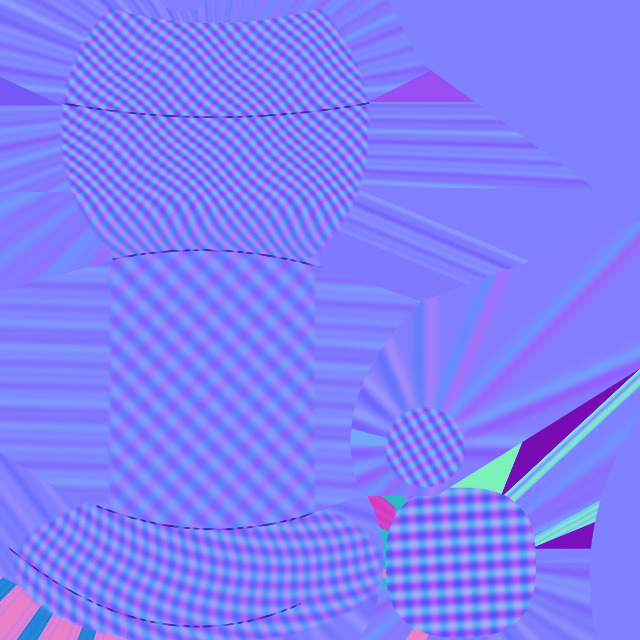
This texture map is drawn by a Shadertoy shader. Its source:

```glsl
// Tangent-space normal map of knitted garment panels laid out in UV space.
// Regions mix a surface slope (weave, stripes or fan) into one field, which
// is finally encoded as a normal colour.

const vec2 HEAD = vec2(0.336, 0.798), HEAD_SIZE = vec2(0.242, 0.26);
const vec2 HEM = vec2(0.31, 0.115), HEM_SIZE = vec2(0.29, 0.124);
const vec2 SMALL_DISC = vec2(0.664, 0.301), LARGE_DISC = vec2(0.72, 0.121);
const float SMALL_RADIUS = 0.062, LARGE_RADIUS = 0.117;
const float STRIPE_SLOPE = 0.24, HEAD_SLOPE = 0.24, PANEL_SLOPE = 0.12;
const vec2 VIOLET = vec2(-0.15, -2.3), GREEN = vec2(-0.05, 1.5);
const vec2 PINK = vec2(1.6, 0), TEAL = vec2(-1.8, 0.1);
const vec2 MAGENTA = vec2(1.6, -1.2), SEA_GREEN = vec2(-1.6, 1.1);

float inside(float d) {
  float e = 0.8 / iResolution.y;
  return smoothstep(-e, e, d);
}

float between(float x, float a, float b) { return inside(x - a) * inside(b - x); }

float bow(float x, float c, float k) { return k * (x - c) * (x - c); }

float ellipse(vec2 p, vec2 c, vec2 size) { return (1.0 - length((p - c) / size)) * size.y; }

// Irregular ridges from layered sines
float ridges(float t) {
  return 0.5 * sin(t) + 0.3 * sin(t * 2.3 + 1.0) + 0.25 * sin(t * 0.63 + 2.0);
}

vec2 fan(vec2 d, float count) {
  return vec2(-d.y, d.x) / max(length(d), 0.001) * ridges(atan(d.y, -d.x) * count) * STRIPE_SLOPE;
}

// Two crossed diagonal waves
vec2 weave(vec2 q) {
  float a = sin(q.x + q.y), b = sin(q.x - q.y);
  return vec2(a + b, a - b);
}

// One raised rib leaving the centre
vec2 rib(vec2 p, float angle, float width) {
  vec2 dir = vec2(cos(angle), sin(angle)), side = vec2(-dir.y, dir.x);
  float d = dot(p, side) / width;
  return side * d * exp(-d * d) * step(0.0, dot(p, dir));
}

float seam(float d, float x) {
  float dash = 0.55 + 0.45 * sin(x * 290.0 + 2.0 * sin(x * 83.0));
  return dash * (1.0 - smoothstep(0.0006, 0.0022, abs(d)));
}

void mainImage(out vec4 fragColor, in vec2 fragCoord) {
  vec2 p = fragCoord / iResolution.xy, n = vec2(0, 0.015);
  float x = p.x, y = p.y, cx = x - HEAD.x;

  // Shared borders
  float neck = 0.609 - bow(x, 0.3125, 0.75);
  float hemTop = 0.173 + bow(x, HEAD.x, 1.07);
  float shoulder = x < 0.176 ? 0.594 + 0.284 * (x - 0.176) : x < 0.501 ? neck
    : max(0.583 - 0.344 * (x - 0.501), 0.529 + 0.37 * (x - 0.658));
  float headLimit = max(1.375 - 0.72 * x, 2.12 - 1.85 * x);
  float smallLeft = 0.548 + bow(y, 0.31, 2.3);
  float smallBase = max(0.225, 0.238 + 0.626 * (x - 0.703));
  float largeLeft = 0.6 - bow(y, 0.124, 2.5);
  float largeRight = 0.921 + bow(y, 0.102, 1.25);

  // Fan round the upper panel
  vec2 f = fan(p - vec2(HEAD.x, 0.838), y < 0.7 ? 32.0 : 52.0);
  float level = (y - 0.84) * (1.23 - 0.4 * x), slant = y + 0.42 * x;
  vec2 low = vec2(0.09, 0.2) * ridges(slant * 190.0) * between(slant, 0.86, 0.94);
  low.y -= 0.06 * inside(0.86 - slant);
  if (x > 0.5 && y < 0.841) f = mix(low, vec2(0, 0.26 * ridges(level * 240.0)), inside(y - 0.706));
  f = mix(f, vec2(-0.08, -0.32), between(y, 0.835, 0.88 - 0.46 * x) * inside(0.1 - x));
  f = mix(f, vec2(0.23, -0.42), between(y, 0.841, 0.841 + 0.51 * (x - 0.577)));
  n = mix(n, f, inside(y - shoulder) * inside(headLimit - y));

  // Upper weave
  float drop = smoothstep(0.7, 0.61, y);
  vec2 q = vec2(cx, y + 0.006 * sin(cx * 34.0) * sin(y * 29.0) + 0.25 * cx * cx + drop * 0.025);
  vec2 knit = weave(q * vec2(268, 290)) * vec2(1, 1.0 - 0.6 * drop) * HEAD_SLOPE;
  float head = smoothstep(-0.004, 0.008, ellipse(p, HEAD, HEAD_SIZE));
  n = mix(n, knit, head * between(y, neck, 0.964 + bow(x, HEAD.x, 0.85)));
  n = mix(n, vec2(0), inside(ellipse(p, vec2(0.285, 1), vec2(0.035, 0.018))));

  // Middle panel between horizontal stripes
  float tilt = y + (x < 0.3 ? 0.03 : 0.06) * x;
  vec2 body = vec2(0, 0.03 + 0.2 * ridges(tilt * 155.0));
  float panel = smoothstep(0.166, 0.154, abs(x - 0.331));
  body = mix(body, weave(vec2(cx, y) * 142.0) * PANEL_SLOPE, panel);
  n = mix(n, body, between(y, hemTop, shoulder) * inside(smallLeft - x));

  // Curved hem and its outer fan
  vec2 hem = fan(p - vec2(0.24, 0.3), 38.0);
  if (x < 0.2 && y > 0.1) hem = vec2(0.16, 0.12) * ridges(108.0 * x + 81.0 * y);
  float hot = sin(atan(x - 0.24, 0.3 - y) * 26.0 + 1.0);
  vec2 vivid = mix(TEAL, PINK, smoothstep(-0.65, -0.45, hot)) * (0.75 + 0.25 * sin(hot * 9.0));
  hem = mix(hem, vivid, inside(0.1 - 0.5 * x - y));
  vec2 h = vec2((x - 0.31) / (1.3 - 1.8 * y), y - 1.1 * cx * cx);
  knit = 0.32 * sin(vec2(h.x * 320.0 + 2.0 * sin(h.y * 40.0), h.y * 230.0 + h.x * 60.0));
  hem = mix(hem, knit * vec2(1, 0.75), smoothstep(-0.003, 0.006, ellipse(p, HEM, HEM_SIZE)));
  n = mix(n, hem, inside(hemTop - y) * inside(largeLeft - x));

  // Small disc with evenly spaced ribs
  vec2 s = p - SMALL_DISC, web = vec2(0.03, -0.01);
  for (int i = 0; i < 13; i++) web += rib(s, 0.393 * float(i), 0.013) * 0.6;
  web = mix(web, vec2(-0.12, 0.34), between(s.y, -0.05 * s.x, -0.25 * s.x));
  knit = weave(mat2(0.97, 0.24, -0.24, 0.97) * s * 245.0) * 0.23;
  web = mix(web, knit, smoothstep(-0.003, 0.003, SMALL_RADIUS - length(s)));
  n = mix(n, web, inside(x - smallLeft) * between(y, smallBase, shoulder));

  // Large disc, its fan and steep coloured facets
  vec2 l = p - LARGE_DISC, wide = fan(l, 21.0);
  float turn = atan(l.y, -l.x);
  vec2 facet = mix(SEA_GREEN, MAGENTA, between(turn, 0.41, 0.7) * inside(0.618 - x));
  facet = mix(facet, PINK, between(turn, -0.2, -0.08)) * (0.8 + 0.3 * sin(turn * 65.0));
  wide = mix(wide, facet, between(turn, -0.32, 0.85) * inside(0.64 - x));
  wide = mix(wide, PINK, between(turn, -1.15, -0.95) * inside(0.025 - y));
  float bladeTop = 0.16 + 0.55 * (x - 0.833), bladeBase = 0.146 + 0.41 * (x - 0.836);
  wide = mix(wide, VIOLET * 0.8, between(y, 0.143, bladeBase));
  wide = mix(wide, GREEN * (0.7 + 0.3 * sin((y - bladeTop) * 700.0)), between(y, bladeBase, bladeTop));
  float strip = 0.221 + 0.927 * (x - 0.781), edge = 0.781 + 0.4 * (y - 0.221);
  vec2 sharp = mix(GREEN * 1.3, VIOLET, inside(x - edge));
  vec2 ribbon = GREEN * (0.55 + 0.45 * cos((strip - y) * 320.0));
  sharp = mix(sharp, ribbon, inside(strip - y) * inside(x - 0.781));
  wide = mix(wide, sharp, inside(y - max(strip - 0.028, 0.2)) * inside(x - 0.69));
  vec2 k = pow(abs(l) / LARGE_RADIUS, vec2(2.6));
  knit = sin((l + 0.06 * vec2(l.y, -l.x)) * 240.0) * 0.38;
  wide = mix(wide, knit, smoothstep(1.04, 0.98, k.x + k.y));
  n = mix(n, wide, between(x, largeLeft, largeRight) * inside(smallBase - y));

  // Dashed seams
  float stitch = seam(y - 0.817 - bow(x, HEAD.x, 0.38), x) * between(x, 0.094, 0.577)
    + seam(y - neck, x) * between(x, 0.176, 0.501) + seam(y - hemTop, x) * between(x, 0.15, 0.49)
    + seam(y - 0.021 - bow(x, 0.31, 1.4), x) * between(x, 0.013, 0.47);
  n -= vec2(0.4, 0.9) * stitch;
  vec3 color = 0.5 + 0.5 * normalize(vec3(n, 1));
  fragColor = vec4(color * (1.0 - 0.25 * min(stitch, 1.0)), 1);
}
```
